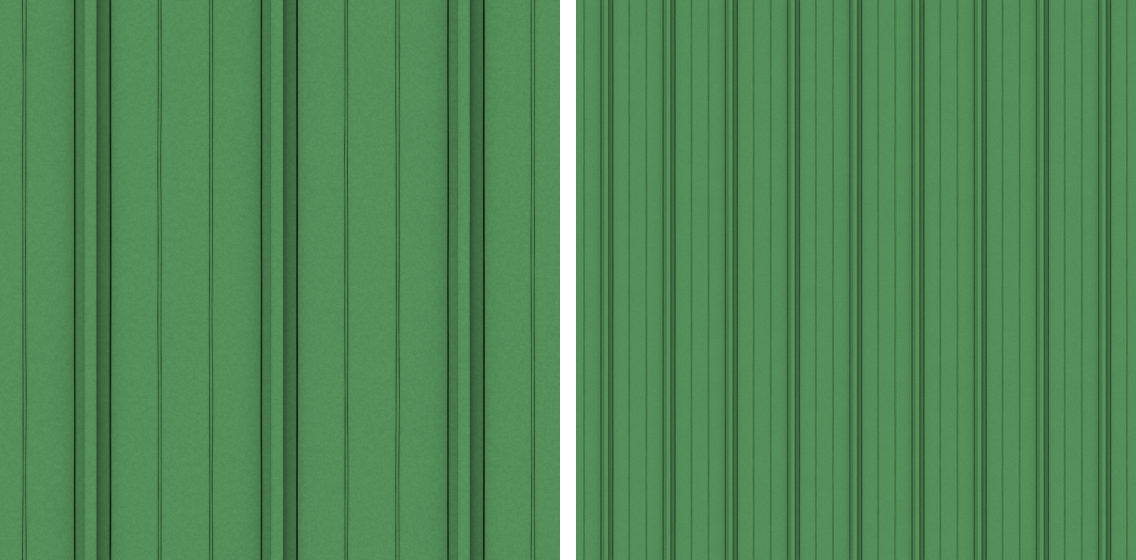
Left, the tile; right, the same tile 3 across and 3 down.
Give the GLSL for this texture, as a WebGL 1 fragment shader.

```glsl
precision highp float;
// Painted metal cladding: three upright panels, each with a raised batten in a
// shadowed channel, dark channel seams and two pairs of fine scored lines.
// Each panel is a 1D profile in x; wrapped noise adds wobble, wear and grain.
uniform vec2 u_resolution;

#define PANELS 3.0
#define BATTEN_X 0.4845      // batten centre, in panel widths
#define BATTEN_HALF 0.0325   // batten half width
#define SEAM_LEFT -0.0840    // channel seams, measured from the batten
#define SEAM_RIGHT 0.1075
#define SEAM_HALF 0.0040
#define SCORE_LEFT -0.3545   // centres of the scored pairs
#define SCORE_RIGHT 0.3700
#define SCORE_GAP 0.0160     // spacing within a pair
#define SCORE_HALF 0.0025
#define WOBBLE 0.0020
#define GRAIN 0.060

const vec3 PAINT = vec3(0.331, 0.565, 0.352);
const vec3 SEAM_DARK = vec3(0.055, 0.130, 0.058);
const vec3 SCORE_DARK = vec3(0.145, 0.275, 0.150);

float hash(vec2 p) {
  vec3 q = fract(vec3(p.xyx) * 0.1031);
  q += dot(q, q.yzx + 33.33);
  return fract((q.x + q.y) * q.z);
}

// Value noise that repeats after "period" cells.
float noise(vec2 p, vec2 period) {
  vec2 i = floor(p), f = fract(p);
  f = f * f * (3.0 - 2.0 * f);
  vec2 a = mod(i, period), b = mod(i + 1.0, period);
  return mix(mix(hash(a), hash(vec2(b.x, a.y)), f.x),
             mix(hash(vec2(a.x, b.y)), hash(b), f.x), f.y);
}

// Noise along y only, different for every line.
float along(float y, float cells, float line) {
  return noise(vec2(line, y * cells), vec2(64.0, cells));
}

// Share of a pixel covered by a line of the given half width.
float lineCover(float d, float halfWidth, float px) {
  float lo = max(d - 0.5 * px, -halfWidth);
  float hi = min(d + 0.5 * px, halfWidth);
  return max(hi - lo, 0.0) / px;
}

float edge(float d, float px) {
  return clamp(d / px + 0.5, 0.0, 1.0);
}

// Shadow that fades with distance from an edge.
float fade(float distance, float reach) {
  return exp(-max(distance, 0.0) / reach);
}

// Brightness across one panel: flat sheet, channel and batten.
float profile(float d, float px) {
  float leftSheet = 1.0 - 0.16 * fade(SEAM_LEFT - d, 0.045);
  float rightSheet = 1.0 - 0.13 * fade(d - SEAM_RIGHT, 0.030);
  float leftFloor = 0.87 - 0.12 * fade(d - SEAM_LEFT, 0.012)
                         - 0.09 * fade(-BATTEN_HALF - d, 0.010);
  float rightFloor = 0.83 - 0.31 * fade(d - BATTEN_HALF, 0.026)
                          - 0.08 * fade(SEAM_RIGHT - d, 0.010);
  float batten = 1.01 - 0.09 * fade(d + BATTEN_HALF, 0.007)
                      - 0.06 * fade(BATTEN_HALF - d, 0.005);
  float shade = mix(leftSheet, leftFloor, edge(d - SEAM_LEFT, px));
  shade = mix(shade, batten, edge(d + BATTEN_HALF, px));
  shade = mix(shade, rightFloor, edge(d - BATTEN_HALF, px));
  return mix(shade, rightSheet, edge(d - SEAM_RIGHT, px));
}

void main() {
  vec2 uv = gl_FragCoord.xy / u_resolution;
  float px = PANELS / u_resolution.x;
  float x = uv.x * PANELS - BATTEN_X + 0.5;
  float panel = mod(floor(x), PANELS);
  float d = fract(x) - 0.5;

  // Sheet and batten, with a slight drift of the batten edges
  float drift = (along(uv.y, 9.0, panel + 40.0) - 0.5) * WOBBLE * 0.6;
  vec3 color = PAINT * profile(d + drift, px);

  // Scored pairs on both sides of the batten
  for (int i = 0; i < 4; i++) {
    float k = float(i);
    float id = panel * 8.0 + k;
    float at = k < 2.0 ? SCORE_LEFT : SCORE_RIGHT;
    at += (mod(k, 2.0) - 0.5) * SCORE_GAP;
    at += (hash(vec2(id, 7.0)) - 0.5) * 0.002;
    at += (along(uv.y, 7.0, id) - 0.5) * WOBBLE * 2.0;
    float wear = 0.58 + 0.42 * along(uv.y, 23.0, id + 30.0);
    float ink = lineCover(d - at, SCORE_HALF, px) * wear;
    float halo = 0.08 * fade(abs(d - at), 0.007);
    color = mix(color * (1.0 - halo), SCORE_DARK, ink);
  }

  // Channel seams, the right one a little heavier
  for (int i = 0; i < 2; i++) {
    float k = float(i);
    float at = mix(SEAM_LEFT, SEAM_RIGHT, k);
    at += (along(uv.y, 8.0, panel * 2.0 + k + 50.0) - 0.5) * WOBBLE;
    float ink = lineCover(d - at, SEAM_HALF * (0.95 + 0.2 * k), px);
    float wear = 0.86 + 0.14 * along(uv.y, 31.0, panel * 2.0 + k + 56.0);
    color = mix(color, SEAM_DARK, ink * wear);
  }

  // Faint mottling and fine paint grain
  float mottle = noise(uv * 12.0, vec2(12.0)) - 0.5;
  float fine = noise(uv * 384.0, vec2(384.0)) - 0.5;
  float soft = noise(uv * 150.0, vec2(150.0)) - 0.5;
  color *= 1.0 + GRAIN * (fine + 0.4 * soft + 0.2 * mottle);

  gl_FragColor = vec4(color, 1.0);
}
```
